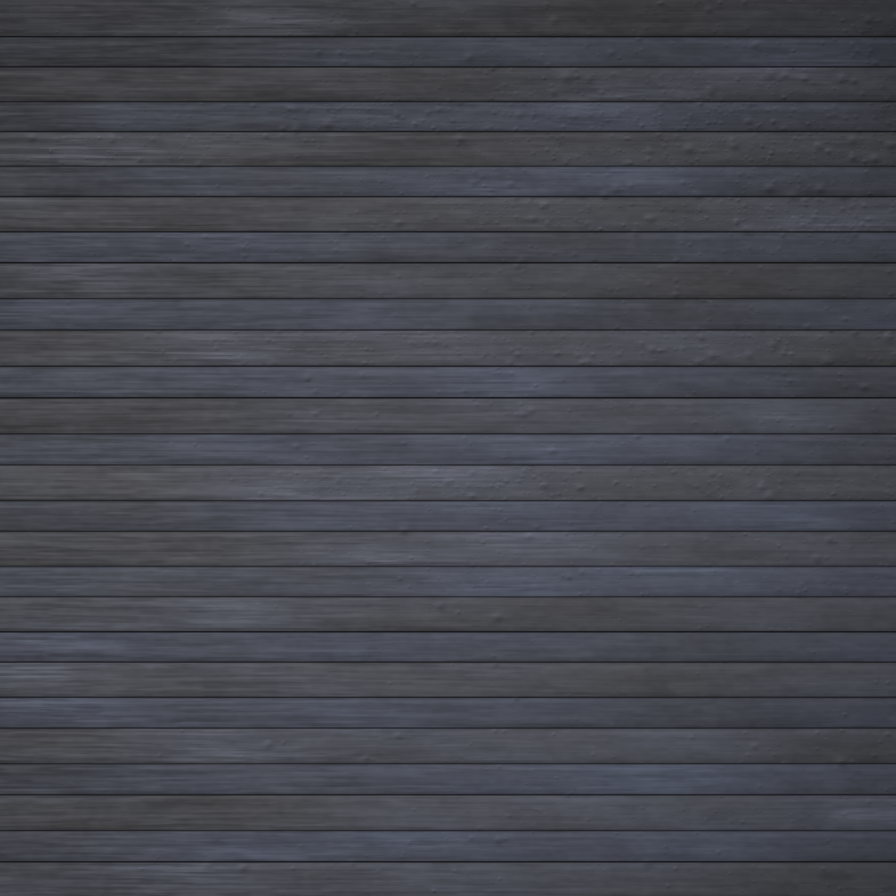
This texture is drawn by a Shadertoy shader. Its source:

```glsl
float hash(vec2 p) {
    vec3 q = fract(p.xyx * vec3(0.1031, 0.1030, 0.0973));
    q += dot(q, q.yzx + 33.33);
    return fract((q.x + q.y) * q.z);
}

vec2 cellPoint(vec2 cell) {
    return cell + 0.15 + 0.7 * vec2(hash(cell + 17.3), hash(cell + 71.9));
}

// Smooth cellular noise: cell values blended by distance
float cellTone(vec2 p) {
    float sum = 0.0, total = 0.0;
    for (int j = -1; j <= 1; j++)
    for (int i = -1; i <= 1; i++) {
        vec2 cell = floor(p) + vec2(i, j);
        vec2 d = p - cellPoint(cell);
        float w = exp(-6.0 * dot(d, d));
        sum += w * hash(cell);
        total += w;
    }
    return sum / total - 0.5;
}

// Raised paint blisters, lit from above; density sets how many appear
float blisters(vec2 p, float density) {
    float relief = 0.0;
    for (int j = -1; j <= 1; j++)
    for (int i = -1; i <= 1; i++) {
        vec2 cell = floor(p) + vec2(i, j);
        vec2 q = (p - cellPoint(cell)) / mix(0.18, 0.5, pow(hash(cell + 5.7), 2.0));
        q.x *= 0.8;
        float present = step(1.0 - density, hash(cell + 43.1));
        relief += present * dot(q, vec2(-0.4, 1.0)) * exp(-1.8 * dot(q, q));
    }
    return relief;
}

// Upper edge of plank k, counted from the top, with uneven spacing
float plankEdge(float k) {
    if (k < 0.5) return -0.2;
    return k + 0.07 * cos(0.42 * k) * (1.0 - k / 40.0) + 0.07 * (mod(k, 2.0) - 0.4);
}

void mainImage(out vec4 fragColor, in vec2 fragCoord) {
    vec2 uv = fragCoord / iResolution.xy;
    float row = 27.0 * (1.0 - uv.y);
    float pixel = 27.0 / iResolution.y;

    // Find the plank and the distances to its two seams
    float k = floor(row);
    if (row < plankEdge(k)) k -= 1.0;
    if (row >= plankEdge(k + 1.0)) k += 1.0;
    float above = row - plankEdge(k);
    float below = plankEdge(k + 1.0) - row;
    float seed = hash(vec2(k, 8.0));

    // Broad light and dark patches along each plank
    float x = uv.x;
    float patches = 0.5 * sin(5.0 * x + 41.0 * seed + 0.5 * above)
                  + 0.3 * sin(11.0 * x + 93.0 * seed + 1.6 * above)
                  + 0.2 * sin(23.0 * x + 17.0 * seed - 2.5 * above);

    // Brushed grain, stronger on the left, over a fine surface mottle
    float y = uv.y + 0.0008 * sin(9.0 * x + 30.0 * seed);
    float grain = 0.5 * cellTone(vec2(8.0 * x + 37.0 * seed, 390.0 * y))
                + 0.4 * cellTone(vec2(34.0 * x + 11.0 * seed, 430.0 * y))
                + 0.3 * cellTone(vec2(6.0 * x + 63.0 * seed, 150.0 * y));
    float mottle = 0.6 * cellTone(vec2(30.0 * x, 90.0 * uv.y) + 19.0 * seed)
                 + 0.5 * cellTone(vec2(110.0 * x, 230.0 * uv.y));

    // Blisters gather in clusters to the right, mostly on the upper planks
    float density = smoothstep(0.1, 0.75, x + 0.35 * patches)
                  * mix(0.08, 0.5, smoothstep(0.25, 0.65, uv.y)) * (0.15 + seed);
    float bumps = blisters(75.0 * uv, 0.6 * density) + 0.7 * blisters(150.0 * uv + 7.0, density);

    // Neutral and bluish paint alternate, blending in patches
    float blue = clamp(0.25 + 0.4 * mod(k, 2.0) + 0.3 * patches + 0.25 * (x - uv.y), 0.0, 1.0);
    vec3 color = mix(vec3(0.282, 0.282, 0.295), vec3(0.268, 0.284, 0.332), blue);

    // Overall light falls off to the top and right
    vec2 fromCenter = (uv - vec2(0.4, 0.4)) * vec2(0.9, 1.0);
    float light = 1.13 - 0.62 * dot(fromCenter, fromCenter);
    light += 0.07 * patches + 0.06 * (seed - 0.5) + 0.12 * mottle;
    light += grain * mix(0.34, 0.12, smoothstep(0.1, 0.9, x));
    light += 0.14 * smoothstep(0.35, 0.95, patches) * (0.5 + 1.5 * grain);
    light += 0.38 * bumps;

    // Plank profile: faintly lit upper lip, shaded lower side
    light += 0.06 * exp(-pow((above - 0.14) / 0.08, 2.0));
    light -= 0.16 * exp(-below / 0.14);
    color *= light;

    // Thin dark seams of varying depth
    float nearest = below < above ? k + 1.0 : k;
    float depth = mix(0.5, 0.88, hash(vec2(nearest, 3.0)));
    float seam = 1.0 - smoothstep(0.0, 0.025 + 0.8 * pixel, min(above, below));
    color = mix(color, vec3(0.07, 0.07, 0.08), seam * depth);

    fragColor = vec4(clamp(color, 0.0, 1.0), 1.0);
}
```
